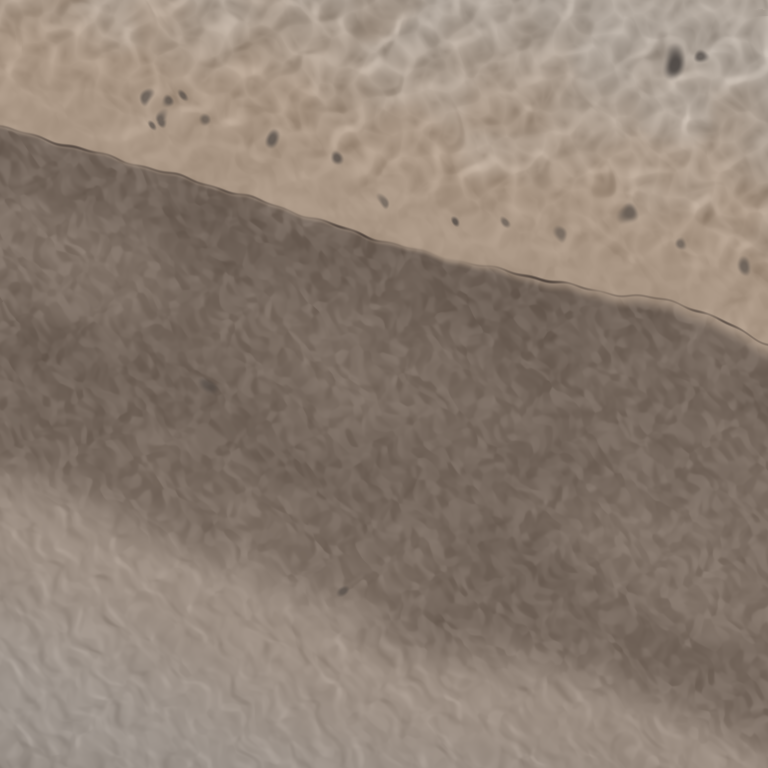
A three.js fragment shader for this texture:

```glsl
varying vec2 vUv;

const vec3 PLASTER_WARM = vec3(0.665, 0.590, 0.520);
const vec3 PLASTER_COOL = vec3(0.675, 0.635, 0.595);
const vec3 SHADOW_DEEP = vec3(0.420, 0.368, 0.330);
const vec3 SHADOW_OPEN = vec3(0.495, 0.440, 0.398);
const vec3 FLOOR_WARM = vec3(0.605, 0.550, 0.505);
const vec3 FLOOR_COOL = vec3(0.600, 0.565, 0.535);
const vec3 PIT_COLOR = vec3(0.27, 0.25, 0.24);
const vec3 CRACK_COLOR = vec3(0.25, 0.21, 0.19);
const float BUMP_SCALE = 40.0;
const float GRAIN_SCALE = 105.0;
const float FLOOR_SCALE = 58.0;
const int PIT_COUNT = 10;
const int CLUSTER_COUNT = 6;

vec2 hash2(vec2 p) {
  vec2 q = vec2(dot(p, vec2(127.1, 311.7)), dot(p, vec2(269.5, 183.3)));
  return fract(sin(q) * 43758.5);
}

// x: distance to the nearest cell point, y: smooth signed cell value
vec2 cells(vec2 p) {
  vec2 base = floor(p);
  vec2 local = p - base;
  float nearest = 4.0, total = 0.0, sum = 0.0;
  for (int j = -1; j <= 1; j++) {
    for (int i = -1; i <= 1; i++) {
      vec2 cell = vec2(float(i), float(j));
      vec2 point = hash2(base + cell);
      vec2 d = cell + point - local;
      float d2 = dot(d, d);
      float weight = exp(-5.0 * d2);
      nearest = min(nearest, d2);
      total += weight;
      sum += weight * fract(point.x * 17.3 + point.y * 9.1);
    }
  }
  return vec2(sqrt(nearest), sum / total - 0.5);
}

float relief(vec2 p, vec2 toLight) {
  return cells(p).y - cells(p + toLight).y;
}

vec2 turn(vec2 p, float a) {
  return vec2(cos(a) * p.x + sin(a) * p.y, cos(a) * p.y - sin(a) * p.x);
}

float bell(float x, float center, float width) {
  float t = (x - center) / width;
  return exp(-t * t);
}

float wallEdge(float x) {
  float sag = 0.013 * bell(x, 0.88, 0.07) - 0.012 * bell(x, 0.53, 0.17);
  float wobble = 0.0015 * sin(x * 61.0) + 0.001 * sin(x * 137.0 + 1.0);
  return 0.836 - 0.275 * x + sag + wobble - 0.008 * smoothstep(0.93, 1.0, x);
}

float shadowEnd(float x) {
  return 0.378 - 0.35 * x + 0.012 * sin(x * 9.0 + 0.6);
}

float pit(vec2 p, vec2 center, float radius) {
  vec2 d = turn(p - center, 0.3) * vec2(1.0, 0.8);
  return 1.0 - smoothstep(radius * 0.35, radius * 1.35, length(d));
}

void main() {
  vec2 uv = vUv;
  vec2 warp = 0.004 * vec2(sin(uv.y * 83.0 + 3.0 * sin(uv.x * 31.0)),
                           sin(uv.x * 71.0 + 3.0 * sin(uv.y * 37.0)));
  vec2 p = uv + warp;
  float above = uv.y - wallEdge(uv.x);
  float broad = cells(turn(uv, -0.32) * vec2(5.0, 10.0)).y;
  float patches = cells(uv * 17.0 + 8.0).y;
  float grain = cells(turn(p, 0.6) * GRAIN_SCALE * vec2(1.1, 0.75)).y;

  // Rough plaster above the crack
  float rough = mix(0.25, 1.0, smoothstep(0.01, 0.15, above));
  vec2 bump = cells(p * BUMP_SCALE);
  float plasterTone = 0.11 * relief(p * BUMP_SCALE, vec2(0.3, -0.35))
                    + 0.10 * (bump.x - 0.42) + 0.05 * bump.y;
  float cool = smoothstep(0.08, 0.38, above + 0.10 * patches);
  vec3 plaster = mix(PLASTER_WARM, PLASTER_COOL, cool);
  plaster += rough * plasterTone + 0.03 * grain + 0.03 * patches;

  // Shaded band, darkest under the crack and along its middle
  float depth = -above / (wallEdge(uv.x) - shadowEnd(uv.x));
  float openness = 0.25 + 0.5 * smoothstep(0.0, 0.35, depth)
                 + 0.25 * bell(depth, 0.28, 0.12) * (1.0 - uv.x)
                 - 0.25 * bell(depth, 0.62, 0.18) * (1.0 - uv.x)
                 + 0.75 * broad + 0.3 * patches;
  vec3 shade = mix(SHADOW_DEEP, SHADOW_OPEN, clamp(openness, 0.0, 1.2));
  shade += 0.085 * grain + 0.025 * relief(p * 75.0, vec2(0.3, -0.3));

  // Lit surface at the lower left
  float below = shadowEnd(uv.x) - uv.y;
  vec3 ground = mix(FLOOR_WARM, FLOOR_COOL, smoothstep(0.05, 0.32, below));
  vec2 slanted = turn(p, 0.7) * FLOOR_SCALE * vec2(1.2, 0.8);
  ground += 0.075 * relief(slanted, vec2(0.45, -0.1)) + 0.04 * grain + 0.04 * broad;

  float lit = smoothstep(-0.045, 0.055, below + 0.035 * broad + 0.012 * patches);
  vec3 color = mix(shade, ground, lit);
  float softness = mix(0.007, 0.025, smoothstep(0.45, 1.0, uv.x));
  color = mix(color, plaster, smoothstep(-softness, 0.003, above));

  // Broken crack line
  float strength = 0.22 + 0.65 * bell(uv.x, 0.46, 0.04) + 0.6 * bell(uv.x, 0.71, 0.05)
                 + 0.5 * bell(uv.x, 0.09, 0.05) + 0.4 * bell(uv.x, 0.27, 0.08)
                 + 0.5 * smoothstep(0.75, 0.98, uv.x) - 0.2 * bell(uv.x, 0.58, 0.05);
  strength *= 0.75 + 0.25 * sin(uv.x * 93.0 + 2.0 * sin(uv.x * 41.0));
  float crackWidth = 0.0022 + 0.0016 * strength;
  float crack = 1.0 - smoothstep(0.0, crackWidth, abs(above + 0.001));
  color = mix(color, CRACK_COLOR, crack * clamp(strength, 0.0, 0.9));

  // Pits: large pair, scattered holes near the crack, small cluster
  float pits = max(pit(p, vec2(0.879, 0.919), 0.014), 0.8 * pit(p, vec2(0.916, 0.928), 0.008));
  for (int i = 0; i < PIT_COUNT; i++) {
    float n = float(i);
    vec2 r = hash2(vec2(n, 4.0));
    float x = 0.27 + 0.078 * n + 0.03 * (r.x - 0.5);
    vec2 center = vec2(x, wallEdge(x) + 0.05 + 0.06 * r.y);
    pits = max(pits, (0.45 + 0.4 * r.x) * pit(p, center, 0.005 + 0.005 * r.y));
  }
  for (int i = 0; i < CLUSTER_COUNT; i++) {
    vec2 r = hash2(vec2(float(i), 9.0));
    pits = max(pits, 0.7 * pit(p, vec2(0.188, 0.835) + r * vec2(0.09, 0.045), 0.006));
  }
  pits = max(pits, 0.5 * pit(p, vec2(0.271, 0.495), 0.009));
  pits = max(pits, 0.6 * pit(p, vec2(0.447, 0.232), 0.006));
  color = mix(color, PIT_COLOR, 0.85 * pits);

  gl_FragColor = vec4(clamp(color, 0.0, 1.0), 1.0);
}
```
